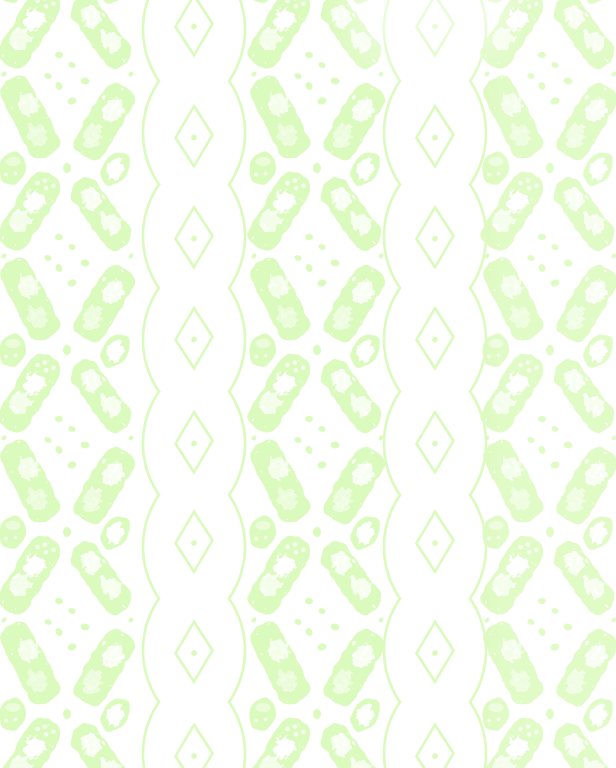
A Shadertoy shader for this pattern:

```glsl
// Pale mint repeat: columns of mottled pills and pebbles between scalloped bands of diamonds.

// Lengths are in design units: the canvas is 768 units high, y runs down.
const float CANVAS_H = 768.0;
const vec3 PAPER = vec3(1.0);
const vec3 MINT = vec3(0.86, 0.98, 0.74);

const float MOTIF_W = 241.5;      // pill column spacing
const float MOTIF_H = 182.0;      // pill row spacing
const float COLUMN_DRIFT = 8.5;   // sideways shift of odd columns
const vec2 INLAY_SIZE = vec2(9.5, 11.5);
const float CORNER = 13.0;

const float BAND_X = 194.0;       // axis of the first scalloped band
const float BAND_W = 241.0;
const float SCALLOP_H = 103.5;
const float SCALLOP_MID = 29.25;
const float ARC_RADIUS = 91.7;
const float ARC_INSET = 40.7;
const vec2 DIAMOND = vec2(18.5, 30.0);
const float LINE_W = 2.6;
const float DIAMOND_DRIFT[8] = float[8](-4.0, 3.5, 1.0, -1.5, -1.0, -5.0, 1.5, 1.0);

// Scattered crumbs: position in the motif, radius
const vec3 CRUMBS[9] = vec3[9](
    vec3(67, 168, 4.6), vec3(59, 237, 3.6), vec3(72, 247, 3.2),
    vec3(48, 258, 3.2), vec3(59, 268, 3.7), vec3(85, 263, 3.9),
    vec3(72, 283, 4.0), vec3(4, 256, 2.4), vec3(131, 256, 2.4));

float pixelSize;

float cover(float d) { return clamp(0.5 - d / pixelSize, 0.0, 1.0); }

vec2 gradient(vec2 cell) {
    float a = 6.2832 * fract(sin(dot(cell, vec2(127.1, 311.7))) * 4375.85);
    return vec2(cos(a), sin(a));
}

float noise(vec2 p) {
    vec2 i = floor(p), f = fract(p), u = f * f * (3.0 - 2.0 * f);
    vec2 e = vec2(0, 1);
    return mix(mix(dot(gradient(i), f), dot(gradient(i + e.yx), f - e.yx), u.x),
               mix(dot(gradient(i + e), f - e), dot(gradient(i + 1.0), f - 1.0), u.x), u.y);
}

float ellipse(vec2 p, vec2 r) { return (length(p / r) - 1.0) * min(r.x, r.y); }

// Offset from a motif part, wrapped to its nearest vertical repeat
vec2 fromPart(vec2 p, vec2 center) {
    vec2 d = p - center;
    d.y = mod(d.y + 0.5 * MOTIF_H, MOTIF_H) - 0.5 * MOTIF_H;
    return d;
}

// x across the part, y along its axis
vec2 turn(vec2 p, float a) {
    return vec2(p.x * cos(a) - p.y * sin(a), p.x * sin(a) + p.y * cos(a));
}

// Ragged pale window; returns how far the ink is bleached
float inlay(vec2 q, vec2 size, float tone, float seed) {
    float ragged = 5.0 * noise(q * 0.17 + seed) + 2.5 * noise(q * 0.4 - seed);
    float smear = smoothstep(0.02, 0.14, noise(q * vec2(0.24, 0.17) + seed * 3.0));
    return cover(ellipse(q, size) + ragged) * mix(tone, 1.0, smear * tone * tone);
}

// Pill with two windows (xy and zw) and slits worn near the rim; x = ink, y = bleach
vec2 pill(vec2 d, float angle, vec2 size, vec4 windows, vec2 tones, float seed) {
    vec2 q = turn(d, angle);
    vec2 b = abs(q) - size + CORNER;
    float rim = length(max(b, 0.0)) + min(max(b.x, b.y), 0.0) - CORNER;
    rim += 2.6 * noise(q * 0.11 + seed);
    float slit = smoothstep(0.36, 0.44, noise(q * vec2(0.28, 0.12) + seed * 5.0));
    slit *= smoothstep(1.5, 2.5, -rim) * smoothstep(7.0, 5.5, -rim);
    float bleach = max(inlay(q - windows.xy, INLAY_SIZE, tones.x, seed),
                       inlay(q - windows.zw, INLAY_SIZE, tones.y, seed + 4.3));
    return vec2(cover(rim), max(bleach, 0.8 * slit));
}

float motif(vec2 p) {
    vec2 dC = fromPart(p, vec2(29.5, 211)), qC = turn(dC, -0.557);
    vec2 a = pill(fromPart(p, vec2(30, 117.5)), 0.47, vec2(16.5, 43), vec4(4, -12, -1.6, 19), vec2(0.65, 0.45), 1.7);
    vec2 b = pill(fromPart(p, vec2(104, 121.5)), -0.535, vec2(17, 40), vec4(2, -15, -2.5, 18), vec2(0.8, 0.5), 8.2);
    vec2 c = pill(dC, -0.557, vec2(16.3, 42), vec4(-0.5, -10, -3, 14), vec2(1.0, 0.68), 13.4);
    vec2 e = pill(fromPart(p, vec2(101, 214)), 0.62, vec2(15, 40), vec4(1, -18, 3, 13), vec2(0.8, 0.75), 21.6);
    for (int k = 0; k < 4; k++) {
        vec2 dotAt = vec2(-8.0 + 5.0 * float(k), -28.0 - 6.0 * float(k % 2));
        c.y = max(c.y, 0.75 * cover(length(qC - dotAt) - 2.3));
    }
    float ink = a.x * (1.0 - a.y) + b.x * (1.0 - b.y) + c.x * (1.0 - c.y) + e.x * (1.0 - e.y);

    // Pebbles: one dotted, one with a white star-like chip
    vec2 l = fromPart(p, vec2(12, 168.5)), r = turn(fromPart(p, vec2(115, 168.5)), -0.62);
    float spots = max(cover(length(l - vec2(-6, 6)) - 1.9), cover(length(l - vec2(3.5, 5)) - 1.9));
    spots = 0.7 * max(spots, 0.65 * cover(ellipse(l - vec2(1, -7), vec2(7.5, 4.5))));
    ink += cover(ellipse(turn(l, -0.25), vec2(13, 16.5)) + 2.0 * noise(l * 0.1)) * (1.0 - spots);
    ink += cover(ellipse(r, vec2(12.5, 18)) + 2.0 * noise(r * 0.1)) * (1.0 - inlay(r, vec2(7.5, 10.5), 0.95, 31.2));

    for (int k = 0; k < 9; k++) {
        vec2 d = turn(fromPart(p, CRUMBS[k].xy), 2.0 * sin(float(k) * 2.3));
        ink = max(ink, cover(ellipse(d, CRUMBS[k].z * vec2(0.85, 1.1))));
    }
    return min(ink, 1.0);
}

float band(vec2 p) {
    float k = clamp(round((p.x - BAND_X) / BAND_W), 0.0, 1.0);
    float row = clamp(round((p.y - SCALLOP_MID) / SCALLOP_H), 0.0, 7.0);
    vec2 q = p - vec2(BAND_X + BAND_W * k, SCALLOP_MID + SCALLOP_H * row);
    float d = abs(length(vec2(abs(q.x) + ARC_INSET, q.y)) - ARC_RADIUS) - 0.5 * LINE_W;
    // Slightly skewed diamond with a centre dot
    q.y += 0.08 * q.x - DIAMOND_DRIFT[int(row)];
    float edge = (dot(abs(q) / DIAMOND, vec2(1)) - 1.0) * DIAMOND.x * DIAMOND.y / length(DIAMOND);
    d = min(d, abs(edge) - 0.5 * LINE_W);
    return cover(min(d, length(q - vec2(0, 1.3)) - 2.8));
}

void mainImage(out vec4 fragColor, in vec2 fragCoord) {
    pixelSize = CANVAS_H / iResolution.y;
    vec2 p = vec2(fragCoord.x, iResolution.y - fragCoord.y) * pixelSize;
    float column = floor((p.x + 46.0) / MOTIF_W);
    vec2 local = p - vec2(column * MOTIF_W + COLUMN_DRIFT * mod(column, 2.0), 0);
    float ink = max(motif(local), band(p));

    // Fading at the top of the second band and along the right side
    float fade = 0.45 * smoothstep(120.0, 0.0, p.y) * smoothstep(120.0, 50.0, abs(p.x - 435.0));
    fade = max(fade, 0.12 * smoothstep(470.0, 500.0, p.x));
    fragColor = vec4(mix(PAPER, MINT, ink * (1.0 - fade)), 1.0);
}
```
